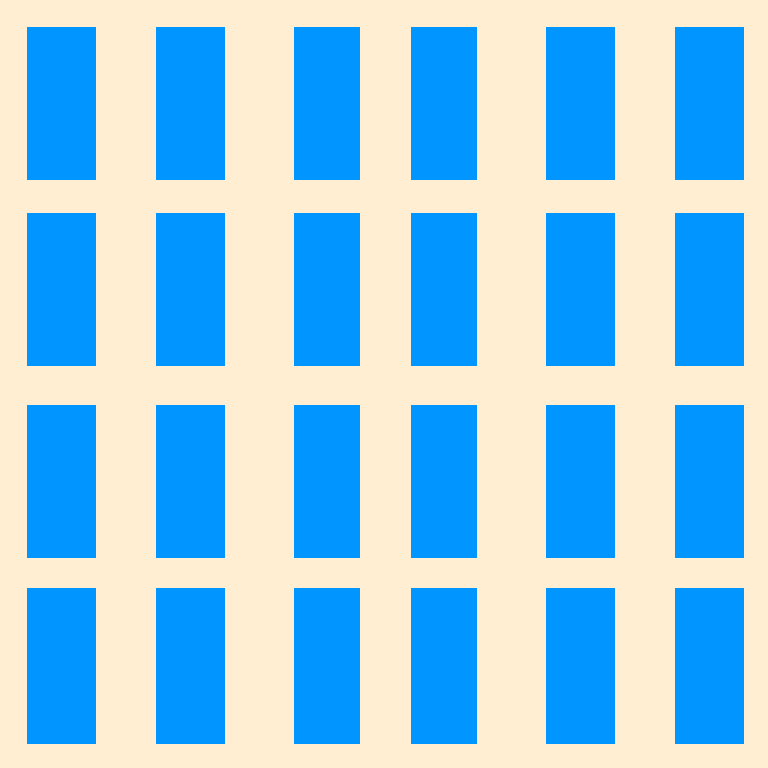
Give the GLSL for this pattern, as a Shadertoy shader.

```glsl
#define UNITS 256.0                      // canvas side in layout units
#define CENTER vec2(128.5, 127.5)        // mirror point of the grid
#define PITCH vec2(43.0, 62.0)           // spacing of columns and rows
#define FIRST vec2(22.0, 32.0)           // offset of the innermost bars
#define HALF_SIZE vec2(11.5, 25.5)       // half width and height of a bar
#define INNER_SHIFT 2.5                  // inner columns sit closer together
#define TRIM 0.5                         // small change in half size
#define CREAM vec3(1.0, 0.935, 0.825)
#define BLUE vec3(0.0, 0.585, 1.0)

// Signed distance to an axis-aligned box centred on the origin
float boxDistance(vec2 p, vec2 halfSize) {
    vec2 d = abs(p) - halfSize;
    return length(max(d, 0.0)) + min(max(d.x, d.y), 0.0);
}

// Distance to the nearest bar of the six by four grid
float barDistance(vec2 p) {
    vec2 folded = abs(p);
    vec2 cell = floor((folded - FIRST) / PITCH + 0.5);
    cell = clamp(cell, vec2(0.0), vec2(2.0, 1.0));
    vec2 barCenter = FIRST + cell * PITCH;
    vec2 halfSize = HALF_SIZE;

    // Inner columns: closer and slightly narrower
    float inner = 1.0 - step(0.5, cell.x);
    barCenter.x -= INNER_SHIFT * inner;
    halfSize.x -= TRIM * inner;

    // Bottom row: slightly taller, growing upwards
    float bottom = step(p.y, 0.0) * cell.y;
    barCenter.y -= TRIM * bottom;
    halfSize.y += TRIM * bottom;

    return boxDistance(folded - barCenter, halfSize);
}

void mainImage(out vec4 fragColor, in vec2 fragCoord) {
    vec2 p = fragCoord / iResolution.xy * UNITS - CENTER;
    float pixel = UNITS / min(iResolution.x, iResolution.y);
    float coverage = clamp(0.5 - barDistance(p) / pixel, 0.0, 1.0);
    fragColor = vec4(mix(CREAM, BLUE, coverage), 1.0);
}
```
